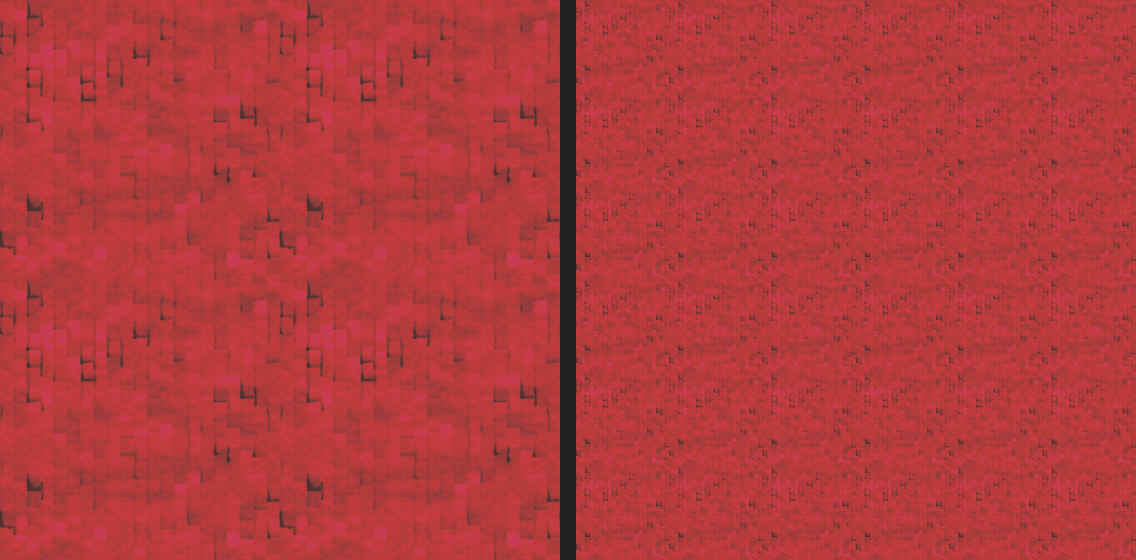
Left, the tile; right, the same tile 3 across and 3 down.
Give the GLSL for this texture, as a WebGL 2 fragment shader.

```glsl
#version 300 es
precision highp float;
// Rough red woven fabric: a 2 x 2 repeat of one patch of 21 by 16 threads
// that step down to the right. Threads get hashed shades, some pairs part in
// dark stair-shaped gaps, and wrapping noise adds bands, fibres and grain.
uniform vec2 u_resolution;
out vec4 fragColor;

const vec2 THREADS = vec2(21.0, 16.0);

float hash(vec2 cell, uint seed) {
  uvec2 k = uvec2(ivec2(cell));
  uint h = k.x * 1597334677u ^ k.y * 3812015801u ^ seed * 2654435769u;
  h = (h ^ (h >> 16)) * 2246822519u;
  h = (h ^ (h >> 13)) * 3266489917u;
  return float((h ^ (h >> 16)) >> 8) / 16777216.0;
}

// Value noise over the unit patch, wrapping after "count" cells
float noise(vec2 p, vec2 count, uint seed) {
  vec2 q = p * count;
  vec2 i = floor(q), f = fract(q);
  f = f * f * (3.0 - 2.0 * f);
  vec2 a = mod(i, count), b = mod(i + 1.0, count);
  return mix(mix(hash(a, seed), hash(vec2(b.x, a.y), seed), f.x),
             mix(hash(vec2(a.x, b.y), seed), hash(b, seed), f.x), f.y);
}

// Brightness offset of the thread at p, including its gap and ledge
float threadTone(vec2 p, vec2 wobble, float relief) {
  vec2 q = fract(p) * THREADS + wobble;
  float column = mod(floor(q.x), THREADS.x);
  q.y += column * 3.0 / 7.0 + 0.25 * hash(vec2(column, 0.0), 1u);
  vec2 id = vec2(column, mod(floor(q.y), THREADS.y));
  vec2 pair = vec2(floor(column / 2.0), id.y);
  vec2 f = fract(q);

  float tone = 0.34 * (hash(id, 2u) - 0.5);
  tone += 0.3 * (hash(id, 3u) - 0.35) * (f.y - 0.5);
  tone += 0.2 * step(0.86, hash(id, 4u)) * smoothstep(0.0, 0.7, f.y);

  // Vertical gap on the left side, deep where a pair has parted
  float side = smoothstep(0.0, 0.06, f.x) * (1.0 - smoothstep(0.08, 0.32, f.x));
  float parted = smoothstep(0.74, 0.95, hash(pair, 5u));
  float lone = 0.7 * smoothstep(0.85, 0.97, hash(id, 7u));
  tone -= (0.1 + 0.68 * max(parted, lone)) * side * (1.0 - 0.45 * f.y);

  // Ledge along the bottom joins the two gaps, with a soft shadow above it
  float first = 1.0 - mod(column, 2.0);
  float ledge = max(parted * first, 0.6 * smoothstep(0.85, 0.98, hash(id, 6u)));
  float under = 1.0 - smoothstep(0.04, 0.28, f.y);
  tone -= ledge * (0.36 * under + 0.16 * (1.0 - f.y));
  return tone * relief;
}

// Dark maroon through red to a pinkish highlight
vec3 dye(float tone) {
  float t = clamp(tone, -0.2, 1.0);
  float red = 0.79 - 0.33 * (1.0 - t) * (1.0 - t);
  float green = 0.23 - 0.04 * smoothstep(0.1, -0.2, t);
  float blue = green + 0.1 * smoothstep(0.62, 1.0, t);
  return vec3(red, green, blue);
}

void main() {
  vec2 p = fract(gl_FragCoord.xy / u_resolution * 2.0);

  // Uneven weave: edges wander a little, and worn areas lie flatter
  vec2 wobble = vec2(noise(p, vec2(20.0, 24.0), 11u),
                     noise(p, vec2(24.0, 20.0), 12u)) - 0.5;
  float relief = mix(0.55, 1.2, smoothstep(0.2, 0.65, noise(p, vec2(4.0, 7.0), 13u)));

  // Nine taps soften the thread edges
  float tone = 0.0;
  for (int y = -1; y <= 1; y++) {
    for (int x = -1; x <= 1; x++) {
      tone += threadTone(p + vec2(x, y) * 0.0026, wobble * 0.14, relief) / 9.0;
    }
  }

  // Horizontal bands, then short fibres and grain
  tone += 0.28 * (noise(p, vec2(4.0, 17.0), 21u) - 0.5);
  tone += 0.26 * (noise(p, vec2(9.0, 26.0), 22u) - 0.5);
  tone += 0.22 * (noise(p, vec2(36.0, 64.0), 23u) - 0.5);
  tone += 0.24 * (noise(p, vec2(100.0, 110.0), 24u) - 0.5);

  fragColor = vec4(dye(0.585 + tone), 1.0);
}
```
